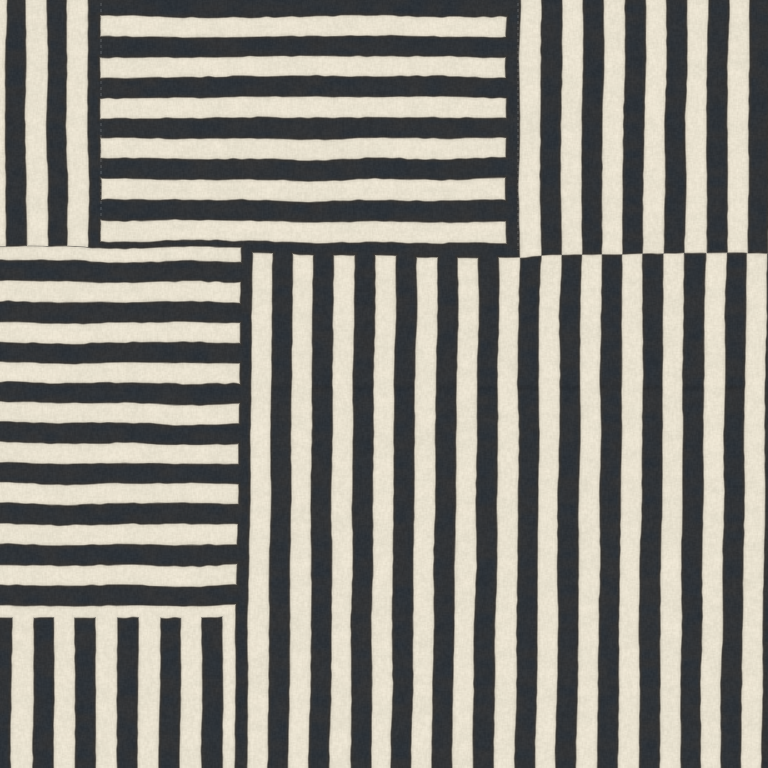
A WebGL 2 fragment shader for this pattern:

```glsl
#version 300 es
precision highp float;
// Flat-woven patchwork of cream and charcoal stripes set in crossing directions.

uniform vec2 u_resolution;
out vec4 fragColor;

float hash(vec2 p) {
    vec3 q = fract(vec3(p.xyx) * 0.1031);
    q += dot(q, q.yzx + 33.33);
    return fract((q.x + q.y) * q.z);
}

float noise(vec2 p) {
    vec2 i = floor(p), f = fract(p);
    f = f * f * (3.0 - 2.0 * f);
    return mix(mix(hash(i), hash(i + vec2(1, 0)), f.x),
               mix(hash(i + vec2(0, 1)), hash(i + vec2(1, 1)), f.x), f.y);
}

// Signed distances, positive inside.
float box(vec2 p, vec2 lo, vec2 hi) {
    vec2 d = min(p - lo, hi - p);
    return min(d.x, d.y);
}

float stripes(float x, float start, float period, float width) {
    float offset = mod(x - start - 0.5 * width + 0.5 * period, period) - 0.5 * period;
    return 0.5 * width - abs(offset);
}

// Cream areas of the six panels; the cloth is 768 threads wide, y runs down.
float creamDistance(vec2 p) {
    float down = p.y / 768.0;

    // Upper row
    float topLeft = min(box(p, vec2(-20, -20), vec2(90, 248)),
                        stripes(p.x, 26.0, 41.2, 21.3));
    float topMiddle = min(box(p, vec2(101, 10), vec2(506, 243)),
                          stripes(p.y, 16.0, 41.0, 20.3));
    float t = p.y / 256.0;
    float hem = 257.0 - 4.0 * (p.x - 520.0) / 248.0;
    float topRight = min(box(p, vec2(519.5, -20), vec2(790, hem)),
                         stripes(p.x, 520.0 - 0.5 * t, mix(41.8, 41.4, t), 20.8));

    // Left column
    float rightEdge = 243.0 - 8.5 * down;
    float left = min(box(p, vec2(-20, 248), vec2(rightEdge, 606)),
                     stripes(p.y, 281.7 + 2.0 * p.x / 240.0 * (1.0 - down), 40.4, 20.0));
    float bottomLeft = min(box(p, vec2(-20, 605), vec2(rightEdge, 790)),
                           max(617.0 - p.y, stripes(p.x, 12.7 - 1.5 * down, 42.3, 21.5)));

    // Large panel, leaning slightly to the left as it descends
    float lean = 254.5 - 7.5 * down;
    float topEdge = 253.0 + 3.5 * smoothstep(253.0, 510.0, p.x)
                  - 3.0 * smoothstep(520.0, 768.0, p.x);
    float large = min(box(p, vec2(lean - 1.0, topEdge), vec2(790, 790)),
                      stripes(p.x, lean, 41.2, 20.5));

    return max(max(max(topLeft, topMiddle), max(topRight, left)), max(bottomLeft, large));
}

void main() {
    vec2 p = 768.0 * gl_FragCoord.xy / u_resolution;
    p.y = 768.0 - p.y;

    // Uneven hand-woven edges
    vec2 wobble = vec2(noise(vec2(p.x * 0.025, p.y * 0.016)),
                       noise(vec2(p.x * 0.016, p.y * 0.012) + 40.0)) - 0.5;
    wobble += 0.35 * (vec2(noise(p * 0.12 + 7.0), noise(p * 0.12 + 90.0)) - 0.5);
    float d = creamDistance(p + wobble * vec2(2.4, 4.0));
    float soft = max(1.1, 0.8 * 768.0 / u_resolution.y);
    float cream = smoothstep(-soft, soft, d);

    // Yarn colours with a browner fringe beside each seam
    float slub = noise(p * vec2(0.06, 0.11) + 15.0);
    vec3 darkYarn = mix(vec3(0.172, 0.196, 0.220), vec3(0.205, 0.208, 0.212), slub);
    darkYarn = mix(darkYarn, vec3(0.225, 0.212, 0.195), smoothstep(-4.0, -0.5, d) * 0.8);
    vec3 lightYarn = mix(vec3(0.925, 0.895, 0.825), vec3(0.900, 0.875, 0.805), slub);
    lightYarn *= mix(0.95, 1.0, smoothstep(0.5, 4.0, d));
    vec3 color = mix(darkYarn, lightYarn, cream);

    // Fine weave and a faint horizontal fold
    float weave = noise(p * vec2(0.35, 0.7)) + noise(p * vec2(0.8, 0.3) + 60.0) - 1.0;
    color += weave * mix(0.022, 0.032, cream);
    float fold = smoothstep(5.0, 0.0, abs(p.y - 388.0)) * step(250.0, p.x);
    color *= 1.0 - 0.07 * fold * (1.0 - cream);

    // Pale stitches where panels are joined
    float seam = max(smoothstep(1.2, 0.2, abs(p.x - 101.0)) * step(p.y, 242.0),
                     smoothstep(1.2, 0.2, abs(p.x - 518.0)) * step(p.y, 250.0));
    color += 0.10 * seam * step(0.5, fract(p.y / 6.0)) * (1.0 - cream);

    fragColor = vec4(color, 1.0);
}
```
